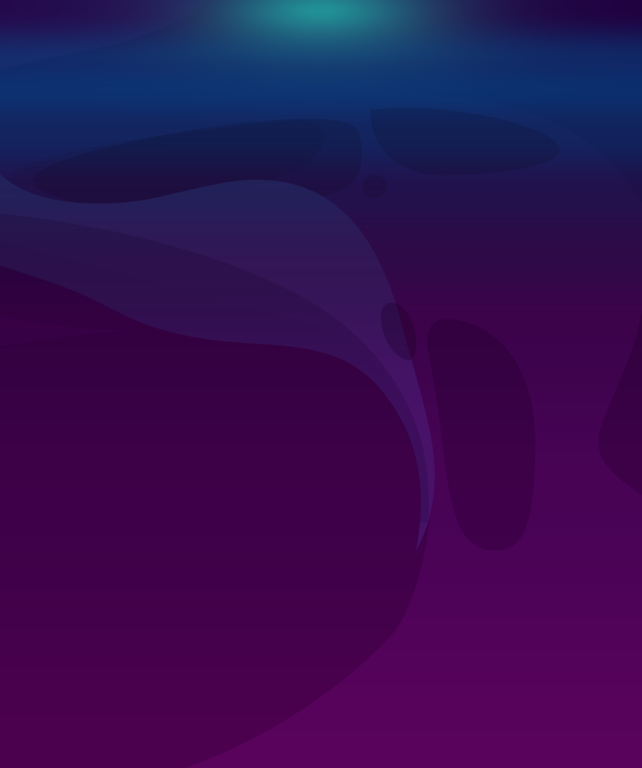
A Shadertoy shader for this background:

```glsl
const vec2 CANVAS = vec2(0.836, 1.0);
const int CURVE_STEPS = 16;

// Backdrop stops: colour, height
const int STOPS = 9;
const vec4 BACKDROP[STOPS] = vec4[STOPS](
    vec4(0.350, 0.010, 0.360, 0.000), vec4(0.285, 0.010, 0.335, 0.350),
    vec4(0.235, 0.012, 0.295, 0.583), vec4(0.180, 0.040, 0.280, 0.674),
    vec4(0.130, 0.070, 0.300, 0.753), vec4(0.075, 0.140, 0.370, 0.824),
    vec4(0.050, 0.190, 0.440, 0.883), vec4(0.070, 0.160, 0.410, 0.922),
    vec4(0.140, 0.000, 0.260, 0.987));

const vec3 GLOW_COLOR = vec3(0.13, 0.57, 0.59);
const vec2 GLOW_CENTER = vec2(0.417, 0.986);
const vec2 GLOW_SIZE = vec2(0.160, 0.054);
const float GLOW_FALLOFF = 1.6;

const vec3 WAVE_TOP = vec3(0.13, 0.14, 0.36);
const vec3 WAVE_MIDDLE = vec3(0.20, 0.09, 0.34);
const vec3 WAVE_TIP = vec3(0.28, 0.08, 0.42);
const vec3 WAVE_SHADE = vec3(0.86, 0.78, 0.88);
const float WAVE_OPACITY = 0.88;

const vec3 LOBE_TINT = vec3(0.85, 0.30, 0.85);
const vec3 POOL_TINT = vec3(0.92, 0.86, 0.88);
const vec3 VEIL_COLOR = vec3(0.16, 0.22, 0.50);

// Path state
vec2 point, pen, start;
float nearest, side;

void moveTo(vec2 q) {
    pen = start = q;
    nearest = 1e9;
    side = 1.0;
}

void lineTo(vec2 q) {
    vec2 e = q - pen, w = point - pen;
    vec2 gap = w - e * clamp(dot(w, e) / max(dot(e, e), 1e-9), 0.0, 1.0);
    nearest = min(nearest, dot(gap, gap));
    bool above = point.y >= pen.y, below = point.y < q.y;
    bool left = e.x * w.y > e.y * w.x;
    if (above == below && left == above) side = -side;
    pen = q;
}

void curveTo(vec2 b, vec2 c, vec2 d) {
    vec2 a = pen;
    for (int i = 1; i <= CURVE_STEPS; i++) {
        float t = float(i) / float(CURVE_STEPS), s = 1.0 - t;
        lineTo(s * s * s * a + 3.0 * s * t * (s * b + t * c) + t * t * t * d);
    }
}

float coverage(float dist) {
    float soft = 0.75 / iResolution.y;
    return smoothstep(soft, -soft, dist);
}

float fillPath() {
    lineTo(start);
    return coverage(side * sqrt(nearest));
}

void tint(inout vec3 color, vec3 factor, float mask) {
    color *= mix(vec3(1.0), factor, mask);
}

vec3 backdrop(float height) {
    vec3 color = BACKDROP[0].rgb;
    for (int i = 1; i < STOPS; i++)
        color = mix(color, BACKDROP[i].rgb, smoothstep(BACKDROP[i - 1].w, BACKDROP[i].w, height));
    return color;
}

void mainImage(out vec4 fragColor, in vec2 fragCoord) {
    point = fragCoord / iResolution.xy * CANVAS;
    vec3 color = backdrop(point.y);

    // Glow at the top
    float reach = length((point - GLOW_CENTER) / GLOW_SIZE);
    color = mix(color, GLOW_COLOR, exp(-pow(reach, GLOW_FALLOFF)));

    // Veils in the upper corners
    moveTo(vec2(-0.05, 0.89));
    lineTo(vec2(0.0, 0.908));
    curveTo(vec2(0.078, 0.935), vec2(0.195, 0.935), vec2(0.273, 1.0));
    lineTo(vec2(0.30, 1.05));
    lineTo(vec2(-0.05, 1.05));
    color = mix(color, VEIL_COLOR, 0.16 * fillPath());
    moveTo(vec2(0.48, 0.87));
    curveTo(vec2(0.68, 0.89), vec2(0.79, 0.83), vec2(0.85, 0.71));
    lineTo(vec2(0.90, 1.1));
    lineTo(vec2(0.48, 1.1));
    tint(color, vec3(0.90, 0.95, 0.97), fillPath() * smoothstep(0.48, 0.75, point.x));

    // Dark pools under the blue band
    moveTo(vec2(0.007, 0.762));
    curveTo(vec2(0.013, 0.805), vec2(0.26, 0.831), vec2(0.39, 0.844));
    curveTo(vec2(0.475, 0.831), vec2(0.39, 0.74), vec2(0.195, 0.74));
    curveTo(vec2(0.104, 0.727), vec2(0.013, 0.727), vec2(0.007, 0.762));
    tint(color, POOL_TINT, 0.5 * fillPath());
    moveTo(vec2(0.042, 0.766));
    curveTo(vec2(0.042, 0.72), vec2(0.352, 0.707), vec2(0.449, 0.755));
    curveTo(vec2(0.475, 0.768), vec2(0.475, 0.805), vec2(0.466, 0.831));
    curveTo(vec2(0.443, 0.876), vec2(0.042, 0.805), vec2(0.042, 0.766));
    tint(color, POOL_TINT, fillPath());
    moveTo(vec2(0.482, 0.857));
    curveTo(vec2(0.482, 0.805), vec2(0.521, 0.772), vec2(0.573, 0.772));
    curveTo(vec2(0.638, 0.772), vec2(0.729, 0.781), vec2(0.729, 0.805));
    curveTo(vec2(0.727, 0.837), vec2(0.573, 0.87), vec2(0.482, 0.857));
    tint(color, POOL_TINT, fillPath());
    tint(color, POOL_TINT, coverage(length(point - vec2(0.488, 0.757)) - 0.0155));

    // Large lobe and the sliver on it
    moveTo(vec2(-0.05));
    lineTo(vec2(0.15, -0.05));
    lineTo(vec2(0.241, 0.0));
    curveTo(vec2(0.345, 0.036), vec2(0.443, 0.102), vec2(0.508, 0.171));
    curveTo(vec2(0.536, 0.202), vec2(0.553, 0.264), vec2(0.56, 0.329));
    curveTo(vec2(0.55, 0.45), vec2(0.52, 0.54), vec2(0.40, 0.58));
    lineTo(vec2(-0.05, 0.70));
    tint(color, LOBE_TINT, fillPath());
    moveTo(vec2(-0.05, 0.60));
    curveTo(vec2(0.05, 0.575), vec2(0.117, 0.57), vec2(0.182, 0.57));
    curveTo(vec2(0.117, 0.568), vec2(0.052, 0.557), vec2(-0.05, 0.542));
    tint(color, vec3(1.07, 1.2, 1.07), fillPath());

    // Lobes on the right
    moveTo(vec2(0.556, 0.551));
    curveTo(vec2(0.556, 0.573), vec2(0.564, 0.585), vec2(0.582, 0.585));
    curveTo(vec2(0.651, 0.581), vec2(0.697, 0.518), vec2(0.697, 0.427));
    curveTo(vec2(0.697, 0.323), vec2(0.684, 0.283), vec2(0.646, 0.283));
    curveTo(vec2(0.573, 0.283), vec2(0.589, 0.388), vec2(0.556, 0.551));
    tint(color, LOBE_TINT, fillPath());
    moveTo(vec2(0.836, 0.596));
    curveTo(vec2(0.823, 0.518), vec2(0.777, 0.453), vec2(0.779, 0.424));
    curveTo(vec2(0.779, 0.395), vec2(0.807, 0.375), vec2(0.836, 0.355));
    lineTo(vec2(0.90, 0.32));
    lineTo(vec2(0.90, 0.65));
    tint(color, LOBE_TINT, fillPath());

    // Sweeping wave
    moveTo(vec2(-0.02, 0.80));
    curveTo(vec2(0.013, 0.733), vec2(0.117, 0.727), vec2(0.195, 0.741));
    curveTo(vec2(0.26, 0.755), vec2(0.293, 0.766), vec2(0.336, 0.766));
    curveTo(vec2(0.449, 0.766), vec2(0.495, 0.674), vec2(0.518, 0.596));
    curveTo(vec2(0.54, 0.512), vec2(0.566, 0.44), vec2(0.566, 0.382));
    curveTo(vec2(0.566, 0.336), vec2(0.553, 0.303), vec2(0.542, 0.284));
    curveTo(vec2(0.557, 0.362), vec2(0.544, 0.427), vec2(0.508, 0.477));
    curveTo(vec2(0.462, 0.544), vec2(0.404, 0.548), vec2(0.326, 0.553));
    curveTo(vec2(0.208, 0.56), vec2(0.176, 0.583), vec2(0.111, 0.615));
    curveTo(vec2(0.072, 0.632), vec2(0.039, 0.642), vec2(-0.05, 0.67));
    float wave = fillPath();
    vec3 waveColor = mix(WAVE_TIP, WAVE_MIDDLE, smoothstep(0.46, 0.66, point.y));
    waveColor = mix(waveColor, WAVE_TOP, smoothstep(0.64, 0.78, point.y));
    moveTo(vec2(-0.05, 0.30));
    lineTo(vec2(-0.05, 0.727));
    curveTo(vec2(0.195, 0.707), vec2(0.365, 0.642), vec2(0.443, 0.581));
    curveTo(vec2(0.534, 0.508), vec2(0.566, 0.414), vec2(0.557, 0.32));
    tint(waveColor, WAVE_SHADE, fillPath());
    color = mix(color, waveColor, WAVE_OPACITY * wave);

    // Small egg over the crest
    moveTo(vec2(0.496, 0.586));
    curveTo(vec2(0.495, 0.609), vec2(0.514, 0.612), vec2(0.529, 0.595));
    curveTo(vec2(0.544, 0.577), vec2(0.547, 0.534), vec2(0.533, 0.531));
    curveTo(vec2(0.516, 0.531), vec2(0.497, 0.557), vec2(0.496, 0.586));
    tint(color, vec3(0.82, 0.60, 0.82), fillPath());

    fragColor = vec4(color, 1.0);
}
```
